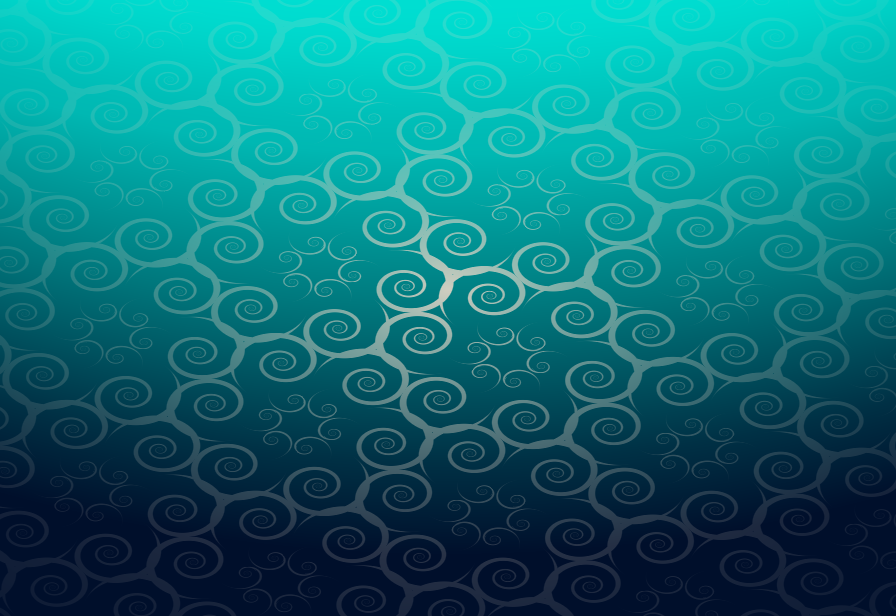
A WebGL 2 fragment shader for this pattern:

```glsl
#version 300 es
precision highp float;

uniform vec2 u_resolution;
out vec4 fragColor;

const float TAU = 6.2831853;

// Hexagonal lattice, measured in stretched 0..1 canvas space
const vec2 LATTICE_ORIGIN = vec2(0.5677, 0.4195);
const float CELL_SIZE = 0.257;
const float LATTICE_TILT = 0.4363;

// Scrolls: ring radius and ring angle around each rosette
const float LARGE_RING = 0.397;
const float LARGE_ANGLE = 0.288;
const float SMALL_RING = 0.154;
const float SMALL_ANGLE = 0.244;

// Light and ink
const vec2 GLOW_CENTER = vec2(0.5, 0.53);
const float GLOW_STRENGTH = 0.9;
const float GLOW_FALLOFF = 3.8;
const float EDGE_DARKENING = 0.4;
const vec3 INK = vec3(0.90, 0.84, 0.78);
const vec3 SURFACE = vec3(0.0, 0.87, 0.82);
const vec3 SHALLOW = vec3(0.0, 0.72, 0.70);
const vec3 MIDWATER = vec3(0.0, 0.47, 0.49);
const vec3 DEEP = vec3(0.0, 0.19, 0.27);
const vec3 ABYSS = vec3(0.0, 0.06, 0.17);

struct Scroll {
    float radius;   // radius where the coil opens into the tail
    float turn;     // winding angle at that radius
    float coil;     // growth per radian inside
    float tail;     // growth per radian outside
    float tip;      // winding angle at the tail tip
    float taper;    // angular length of the thinning tail
    float weight;   // half stroke width relative to radius
    float reach;    // outer bound
};

const Scroll LARGE = Scroll(0.1757, 0.0, 0.14, 0.14, 2.33, 1.8, 0.092, 0.28);
const Scroll SMALL = Scroll(0.043, -4.555, 0.15, 0.29, -0.70, 3.0, 0.085, 0.16);

mat2 rotation(float a) {
    return mat2(cos(a), sin(a), -sin(a), cos(a));
}

// Coverage of a logarithmic spiral whose stroke thins toward its tip
float scrollMask(vec2 p, Scroll s, float pixel) {
    float r = max(length(p), 0.0005);
    if (r > s.reach) return 0.0;
    float grow = log(r / s.radius);
    float rate = grow < 0.0 ? s.coil : s.tail;
    float angle = atan(p.y, p.x);
    float ideal = s.turn + grow / rate;
    float winding = angle + TAU * round((ideal - angle) / TAU);
    float dist = r * rate * abs(ideal - winding) / sqrt(1.0 + rate * rate);
    float halfWidth = s.weight * r * smoothstep(0.0, s.taper, s.tip - winding);
    float thin = min(1.0, 2.0 * halfWidth / pixel);
    return thin * clamp((halfWidth - dist) / pixel + 0.5, 0.0, 1.0);
}

// Six small scrolls inside six large, oppositely wound ones
float rosette(vec2 p, float pixel) {
    float mask = 0.0;
    for (int i = 0; i < 6; i++) {
        float arm = float(i) * TAU / 6.0;
        vec2 outer = rotation(-arm - LARGE_ANGLE) * p - vec2(LARGE_RING, 0.0);
        vec2 inner = rotation(-arm - SMALL_ANGLE) * p - vec2(SMALL_RING, 0.0);
        mask = max(mask, scrollMask(outer, LARGE, pixel));
        mask = max(mask, scrollMask(inner * vec2(1.0, -1.0), SMALL, pixel));
    }
    return mask;
}

float ornament(vec2 uv, float pixel) {
    vec2 p = rotation(-LATTICE_TILT) * (uv - LATTICE_ORIGIN) / CELL_SIZE;
    mat2 basis = mat2(1.0, 0.0, 0.5, 0.8660254);
    vec2 home = round(inverse(basis) * p);
    float mask = 0.0;
    for (int y = -1; y <= 1; y++) {
        for (int x = -1; x <= 1; x++) {
            vec2 local = p - basis * (home + vec2(x, y));
            if (length(local) < LARGE_RING + LARGE.reach)
                mask = max(mask, rosette(local, pixel));
        }
    }
    return mask;
}

vec3 water(vec2 uv) {
    float side = uv.x - 0.5;
    float depth = 1.0 - uv.y + EDGE_DARKENING * side * side;
    vec3 color = mix(SURFACE, SHALLOW, smoothstep(0.0, 0.27, depth));
    color = mix(color, MIDWATER, clamp((depth - 0.25) / 0.25, 0.0, 1.0));
    color = mix(color, DEEP, clamp((depth - 0.5) / 0.25, 0.0, 1.0));
    return mix(color, ABYSS, clamp((depth - 0.75) / 0.15, 0.0, 1.0));
}

void main() {
    vec2 uv = gl_FragCoord.xy / u_resolution;
    float pixel = 0.5 * (1.0 / u_resolution.x + 1.0 / u_resolution.y) / CELL_SIZE;
    float glow = GLOW_STRENGTH * exp(-GLOW_FALLOFF * distance(uv, GLOW_CENTER));
    vec3 color = mix(water(uv), INK, glow * ornament(uv, pixel));
    fragColor = vec4(color, 1.0);
}
```
